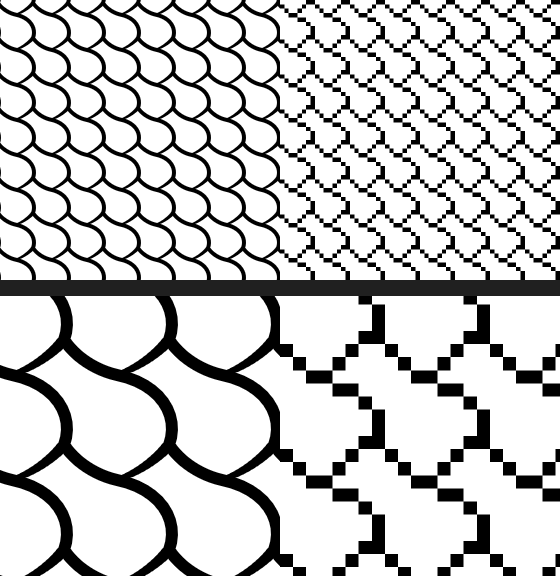
Top: the whole. Bottom: its middle third, enlarged.
A Shadertoy shader for this pattern:

```glsl
#define TILES_DOWN 8.0
#define BLOCKS_PER_TILE 8.0
#define SPLIT 0.5
#define JUNCTION vec2(0.944, 0.083)
#define STROKE 0.057
#define BRANCH_TIP 0.026
#define SEGMENTS 12
#define INK vec3(0.0)
#define PAPER vec3(1.0)

vec2 bezier(vec2 a, vec2 b, vec2 c, vec2 d, float t) {
    float s = 1.0 - t;
    return s*s*s*a + 3.0*s*s*t*b + 3.0*s*t*t*c + t*t*t*d;
}

// Distance to a segment, using its nearest copy on the unit lattice
float latticeSegment(vec2 p, vec2 a, vec2 b) {
    vec2 q = p - 0.5 * (a + b);
    q -= round(q);
    vec2 axis = b - a;
    float h = clamp(dot(q, axis) / dot(axis, axis), -0.5, 0.5);
    return length(q - h * axis);
}

// Signed distance to a tapered curve stroke
float curveStroke(vec2 p, vec2 a, vec2 b, vec2 c, vec2 d, float startWidth, float endWidth) {
    float dist = 1.0;
    vec2 from = a;
    for (int i = 1; i <= SEGMENTS; i++) {
        float t = float(i) / float(SEGMENTS);
        vec2 to = bezier(a, b, c, d, t);
        dist = min(dist, latticeSegment(p, from, to) - mix(startWidth, endWidth, t));
        from = to;
    }
    return dist;
}

// Flowing scale outline: a diagonal S and a side branch
float smoothScale(vec2 tile) {
    vec2 p = tile - JUNCTION;
    vec2 start = vec2(0.0);
    vec2 bend = vec2(0.5, 0.335);
    float upper = curveStroke(p, start, vec2(0.1, 0.16), vec2(0.3, 0.29), bend,
                              STROKE, STROKE);
    float lower = curveStroke(p, bend, vec2(0.92, 0.42), vec2(1.1, 0.72), vec2(1.0),
                              STROKE, STROKE);
    float branch = curveStroke(p, start, vec2(-0.12, 0.14), vec2(-0.3, 0.27),
                               bend - vec2(1.0, 0.0), STROKE, BRANCH_TIP);
    return min(min(upper, lower), branch);
}

// 1 when the block lies on a straight run of blocks
float blockRun(vec2 block, vec2 start, vec2 stride, int count) {
    float hit = 0.0;
    for (int i = 0; i < count; i++) {
        vec2 cell = mod(start + float(i) * stride, BLOCKS_PER_TILE);
        hit = max(hit, float(all(lessThan(abs(block - cell), vec2(0.5)))));
    }
    return hit;
}

// Stepped scale outline on the block grid
float blockScale(vec2 tile) {
    vec2 block = floor(fract(tile) * BLOCKS_PER_TILE);
    float side = blockRun(block, vec2(7, 6), vec2(0, 1), 3);
    float descent = blockRun(block, vec2(0, 1), vec2(1, 1), 3);
    float branch = blockRun(block, vec2(3, 3), vec2(1, -1), 4);
    float shoulder = max(blockRun(block, vec2(4, 4), vec2(1, 0), 2),
                         blockRun(block, vec2(5, 4), vec2(1, 1), 2));
    return max(max(side, descent), max(branch, shoulder));
}

void mainImage(out vec4 fragColor, in vec2 fragCoord) {
    float pixel = TILES_DOWN / iResolution.y;
    vec2 tile = vec2(fragCoord.x, iResolution.y - fragCoord.y) * pixel;
    float ink = 0.0;

    if (fragCoord.x < SPLIT * iResolution.x) {
        ink = clamp(0.5 - smoothScale(tile) / pixel, 0.0, 1.0);
    } else {
        // Four samples per pixel smooth the block edges
        for (int i = 0; i < 4; i++) {
            vec2 offset = vec2(i % 2, i / 2) * 0.5 - 0.25;
            ink += 0.25 * blockScale(tile + offset * pixel);
        }
    }
    fragColor = vec4(mix(PAPER, INK, ink), 1.0);
}
```
